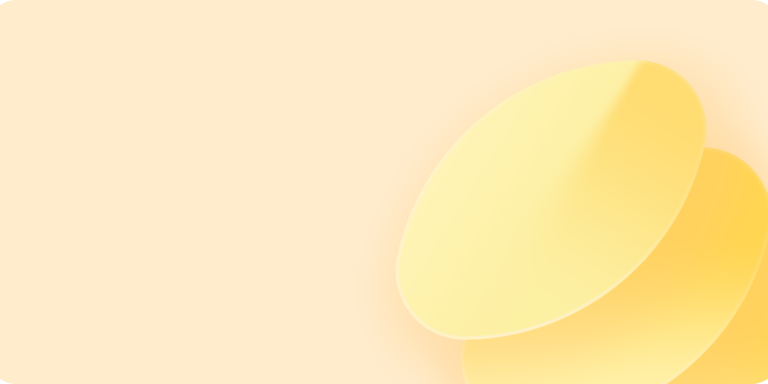
Reproduce this background procedurally as a Shadertoy shader.

```glsl
// Three overlapping golden petals on a warm cream card with rounded corners.
// Each petal is a rounded vesica distance field, stepped along a diagonal and
// painted back to front with a soft shadow, a gradient fill and a pale rim.

#define PETAL_CENTER vec2(1.435, 0.479)
#define PETAL_STEP   vec2(0.169, -0.2265)
#define PETAL_AXIS   vec2(0.774, 0.633)
#define PETAL_COUNT  3
#define ARC_RADIUS   0.466
#define ARC_OFFSET   0.3646
#define ROUNDING     0.180
#define RIM_WIDTH    0.013
#define SHADOW_SHIFT vec2(0.035, -0.05)
#define SHADOW_REACH 0.16
#define CORNER       0.083
#define OVERHANG     0.036

const vec3 CREAM  = vec3(1.0, 0.925, 0.80);
const vec3 SHADOW = vec3(1.0, 0.80, 0.48);
const vec3 RIM    = vec3(1.0, 0.95, 0.81);
const vec3 GOLD   = vec3(1.0, 0.835, 0.32);
const vec3 HONEY  = vec3(1.0, 0.865, 0.45);
const vec3 BUTTER = vec3(1.0, 0.945, 0.66);
const vec3 LEMON  = vec3(0.99, 0.94, 0.64);
const vec3 IVORY  = vec3(1.0, 0.957, 0.72);

// Distance to a petal centred at the origin, long side along PETAL_AXIS.
float petalDistance(vec2 p) {
    vec2 q = abs(vec2(p.x * PETAL_AXIS.y - p.y * PETAL_AXIS.x, dot(p, PETAL_AXIS)));
    float tip = sqrt(ARC_RADIUS * ARC_RADIUS - ARC_OFFSET * ARC_OFFSET);
    float d = (q.y - tip) * ARC_OFFSET > q.x * tip
        ? length(q - vec2(0.0, tip))
        : length(q + vec2(ARC_OFFSET, 0.0)) - ARC_RADIUS;
    return d - ROUNDING;
}

float roundedBoxDistance(vec2 p, vec2 halfSize, float radius) {
    vec2 q = abs(p) - halfSize + radius;
    return length(max(q, 0.0)) + min(max(q.x, q.y), 0.0) - radius;
}

// Front petal: pale left side, honey right side, split by a fading crease.
vec3 creasedFill(vec2 p) {
    const vec2 along = vec2(0.527, 0.850);
    float side = dot(p, vec2(along.y, -along.x)) - 0.008;
    float fade = smoothstep(-0.25, 0.40, dot(p, along));
    float blur = mix(0.09, 0.02, fade);
    vec3 pale = mix(IVORY, LEMON, smoothstep(-0.4, 0.1, side));
    return mix(pale, HONEY, fade * smoothstep(-blur, blur, side));
}

// Rear petals: gold at the top, butter at the bottom.
vec3 plainFill(vec2 p) {
    return mix(BUTTER, GOLD, smoothstep(-0.30, 0.15, p.y));
}

void mainImage(out vec4 fragColor, in vec2 fragCoord) {
    float pixel = 1.0 / iResolution.y;
    vec2 p = fragCoord * pixel;
    vec2 halfCanvas = 0.5 * iResolution.xy * pixel;
    vec3 color = CREAM;

    for (int i = PETAL_COUNT - 1; i >= 0; i--) {
        vec2 local = p - PETAL_CENTER - float(i) * PETAL_STEP;

        // Soft shadow
        float shade = petalDistance(local - SHADOW_SHIFT);
        float shadow = 1.0 - smoothstep(-0.05, SHADOW_REACH, shade);
        color = mix(color, SHADOW, 0.35 * shadow);

        // Fill and rim, the rim brightest at the lower left
        float d = petalDistance(local);
        vec3 fill = i == 0 ? creasedFill(local) : plainFill(local);
        float lowerLeft = 1.0 - smoothstep(-0.3, 0.3, dot(local, PETAL_AXIS));
        float rim = smoothstep(-RIM_WIDTH, -0.3 * RIM_WIDTH, d);
        float strength = mix(0.15, i == 0 ? 0.85 : 0.5, lowerLeft);
        fill = mix(fill, RIM, rim * strength);
        color = mix(color, fill, 1.0 - smoothstep(-pixel, pixel, d));
    }

    // White outside the rounded card
    float card = roundedBoxDistance(p - halfCanvas, halfCanvas + vec2(OVERHANG, 0.0), CORNER);
    color = mix(color, vec3(1.0), smoothstep(-0.5 * pixel, pixel, card));
    fragColor = vec4(color, 1.0);
}
```
